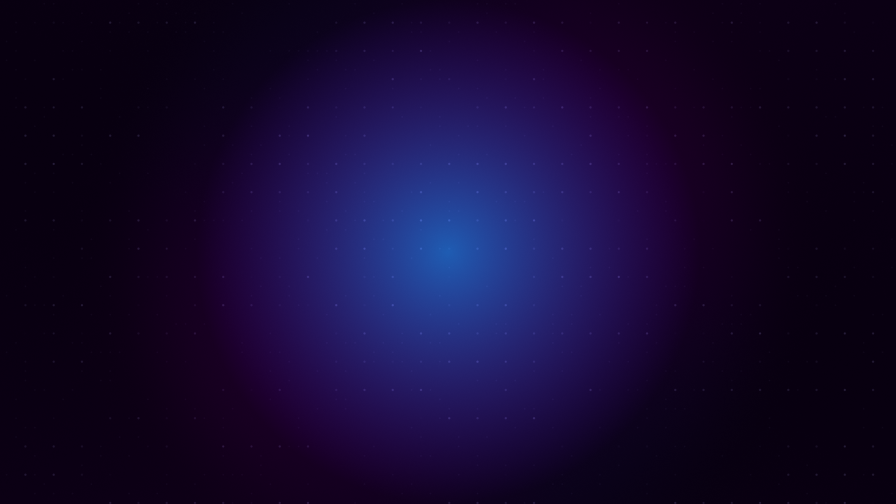
Give the GLSL for this background, as a Shadertoy shader.

```glsl
#define GLOW_RADIUS 0.5
#define GRID_STEP 0.05606
#define GRID_SHIFT vec2(0.0025, 0.0066)
#define DOT_RADIUS 0.0021
#define DOT_STRENGTH 0.17
#define SPECK_STRENGTH 0.045
#define PURPLE_AXIS 0.55
#define OUTER_AXIS 1.3

const vec3 OUTER_DARK = vec3(0.043, 0.0, 0.078);
const vec3 RING_PURPLE = vec3(0.075, 0.002, 0.13);
const vec3 GLOW_BLUE = vec3(0.045, 0.36, 0.57);
const vec3 DOT_COLOR = vec3(0.62, 0.6, 0.85);

float hash(vec2 p) {
    vec3 q = fract(vec3(p.xyx) * 0.1031);
    q += dot(q, q.yzx + 33.33);
    return fract((q.x + q.y) * q.z);
}

// Dark violet field with a ring whose hue turns around the centre
vec3 backdrop(float radius, float angle) {
    float ring = exp(-pow((radius - 0.5) / 0.17, 2.0));
    float turn = cos(2.0 * (angle - PURPLE_AXIS));
    float outer = smoothstep(0.45, 0.8, radius);
    vec3 color = mix(RING_PURPLE, OUTER_DARK, smoothstep(0.42, 0.72, radius));
    color += ring * turn * vec3(0.024, -0.008, 0.012);
    color += outer * cos(2.0 * (angle - OUTER_AXIS)) * vec3(0.012, 0.0, 0.016);
    return color;
}

// Blue light that passes through indigo as it fades
vec3 glow(float radius) {
    float f = max(1.0 - radius / GLOW_RADIUS, 0.0);
    vec3 light = GLOW_BLUE * vec3(f, pow(f, 1.6), f);
    light.r += 0.19 * f * (1.0 - f);
    return light;
}

// Coverage of one soft dot per cell
float dotMask(vec2 p, float cellSize, float dotRadius) {
    float d = length((fract(p / cellSize + 0.5) - 0.5) * cellSize);
    float blur = 0.75 / iResolution.y;
    return 1.0 - smoothstep(dotRadius - blur, dotRadius + blur, d);
}

// Regular grid, lit in short horizontal runs
float gridDots(vec2 p) {
    vec2 cell = floor(p / GRID_STEP + 0.5) + 64.0;
    float run = hash(vec2(floor(cell.x / 4.0), cell.y));
    float single = hash(cell + 17.0);
    float lit = smoothstep(0.42, 0.62, 0.65 * run + 0.35 * single);
    return lit * mix(0.5, 1.0, single) * dotMask(p, GRID_STEP, DOT_RADIUS);
}

// Sparse, fainter points between the grid dots
float specks(vec2 p) {
    float size = GRID_STEP / 3.0;
    vec2 cell = floor(p / size + 0.5) + 256.0;
    return step(0.88, hash(cell)) * dotMask(p, size, DOT_RADIUS * 0.7);
}

void mainImage(out vec4 fragColor, in vec2 fragCoord) {
    vec2 p = (fragCoord - 0.5 * iResolution.xy) / iResolution.y;
    float radius = length(p);
    float angle = atan(p.y, p.x + 1e-5);

    vec3 color = backdrop(radius, angle) + glow(radius);

    vec2 gridPoint = p - GRID_SHIFT;
    float points = DOT_STRENGTH * gridDots(gridPoint)
                 + SPECK_STRENGTH * specks(gridPoint);
    color += DOT_COLOR * points;

    // Fine grain keeps the dark gradients free of bands
    color += (hash(fragCoord) - 0.5) / 255.0;
    fragColor = vec4(clamp(color, 0.0, 1.0), 1.0);
}
```
